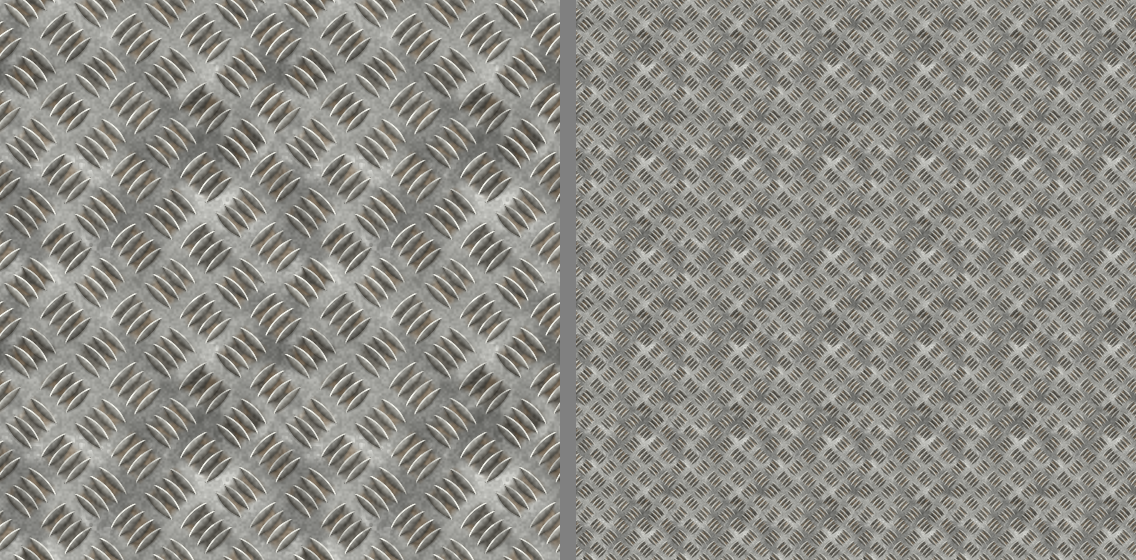
Left: one tile. Right: repeated 3 by 3.
Give the GLSL for this texture, as a Shadertoy shader.

```glsl
// Worn steel tread plate: two interleaved lattices of four lens-shaped bars,
// crossed at right angles, with grime between the bars and bright upper rims.
// Wrapped value noise adds stains, scuffs and grain, so the sheet tiles.

const float CELLS = 8.0;        // cells across and down, one group of each slant
const float WEAR_PERIOD = 4.0;  // cells after which the wear repeats
const int BARS = 4;             // bars in a group
const float SPACING = 0.168;    // all lengths below are in cells
const float HALF_LENGTH = 0.26;
const float BULGE_TOP = 0.052;
const float BULGE_BOTTOM = 0.062;
const float RIM_WIDTH = 0.022;
const vec2 CENTRE_FALLING = vec2(0.44, 0.96);
const vec2 CENTRE_RISING = vec2(0.93, 0.46);
const vec3 PLATE = vec3(0.635, 0.637, 0.618);
const vec3 GRIME = vec3(0.385, 0.367, 0.332);
const vec3 RUST = vec3(0.49, 0.425, 0.345);
const vec3 BAR_DARK = vec3(0.325, 0.316, 0.29);
const vec3 BAR_LIGHT = vec3(0.57, 0.568, 0.545);
const vec3 RIM = vec3(0.95, 0.95, 0.92);

float hash(vec2 p) {
    vec3 h = fract(vec3(p.xyx) * 0.1031);
    h += dot(h, h.yzx + 33.33);
    return fract((h.x + h.y) * h.z);
}

// Value noise with "scale" lattice points per cell, wrapped at WEAR_PERIOD.
float noise(vec2 p, float scale, float seed) {
    float period = WEAR_PERIOD * scale;
    vec2 x = p * scale;
    vec2 a = mod(floor(x), period);
    vec2 b = mod(a + 1.0, period);
    vec2 f = fract(x);
    f = f * f * (3.0 - 2.0 * f);
    return mix(mix(hash(a + seed), hash(vec2(b.x, a.y) + seed), f.x),
               mix(hash(vec2(a.x, b.y) + seed), hash(b + seed), f.x), f.y);
}

float fbm(vec2 p, float scale, float seed) {
    float sum = 0.0, weight = 0.5;
    for (int i = 0; i < 4; i++) {
        sum += weight * noise(p, scale, seed + float(i) * 17.0);
        scale *= 2.0;
        weight *= 0.5;
    }
    return sum / 0.9375;
}

// Bare metal: broad stains, pale scuffs and dark smudges.
vec3 plateColor(vec2 p) {
    vec3 color = PLATE + 0.20 * (fbm(p, 1.0, 11.0) - 0.5);
    float scuff = smoothstep(0.52, 0.78, fbm(p, 2.0, 83.0));
    float speckle = smoothstep(0.45, 0.8, noise(p, 20.0, 131.0));
    color += scuff * (0.06 + 0.12 * speckle);
    color *= 1.0 - 0.28 * smoothstep(0.56, 0.8, fbm(p, 1.0, 157.0));
    return color;
}

// One lattice of bar groups; "along" is the unit direction of the bars.
void drawGroups(inout vec3 color, vec2 p, vec2 centre, vec2 along, float seed, float px) {
    vec2 id = floor(p - centre + 0.5);
    vec2 local = p - centre - id;
    id = mod(id, WEAR_PERIOD) + seed;
    local += 0.02 * (vec2(hash(id + 3.0), hash(id + 7.0)) - 0.5);
    vec2 q = vec2(dot(local, along), dot(local, vec2(-along.y, along.x)));

    // Grime caught around and between the bars
    float dirt = hash(id + 19.0);
    float blotch = fbm(p, 4.0, seed + 41.0);
    vec2 outside = abs(q) - vec2(0.17, 0.25);
    float box = length(max(outside, 0.0)) + min(max(outside.x, outside.y), 0.0);
    float halo = 1.0 - smoothstep(-0.05, 0.09, box + 0.10 * (blotch - 0.5));
    vec3 soil = mix(GRIME, RUST, smoothstep(0.42, 0.72, noise(p, 7.0, seed + 59.0)));
    soil *= 1.12 - 0.25 * dirt + 0.35 * (blotch - 0.5);
    color = mix(color, soil, halo * (0.70 + 0.25 * dirt));

    // Raised bars: lens between two arcs, lit from above
    for (int i = 0; i < BARS; i++) {
        vec2 barId = id + float(i) * vec2(13.0, 29.0);
        float shift = 0.018 * (hash(barId + 5.0) - 0.5);
        float y = q.y - (float(i) - 0.5 * float(BARS - 1)) * SPACING - shift;
        float t = q.x / (HALF_LENGTH * (0.94 + 0.12 * hash(barId + 9.0)));
        float arc = 1.0 - t * t;
        float top = y - BULGE_TOP * arc;
        float bottom = -BULGE_BOTTOM * arc - y;
        float lens = max(top, bottom);
        float ends = 1.0 - smoothstep(0.92, 1.06, abs(t));

        // Contact shadow below the lower arc
        color *= 1.0 - 0.22 * ends * (1.0 - smoothstep(0.0, 0.035, abs(bottom)));

        float height = clamp((y + BULGE_BOTTOM * arc)
            / max((BULGE_TOP + BULGE_BOTTOM) * arc, 0.01), 0.0, 1.0);
        vec3 body = mix(BAR_DARK, BAR_LIGHT, smoothstep(0.0, 0.75, height));
        body *= 0.90 + 0.22 * hash(barId + 15.0) + 0.35 * (blotch - 0.5);
        color = mix(color, body, 1.0 - smoothstep(-0.5 * px, 0.5 * px, lens));

        // Polished rim, worn unevenly along its length
        float rim = 1.0 - smoothstep(-0.5 * px, 0.5 * px, abs(top + 0.4 * RIM_WIDTH) - 0.5 * RIM_WIDTH);
        float polish = 0.55 + 0.45 * smoothstep(0.2, 0.65, noise(p, 9.0, seed + 71.0));
        polish *= 0.75 + 0.25 * hash(barId + 21.0);
        color = mix(color, RIM, rim * ends * polish);
    }
}

void mainImage(out vec4 fragColor, in vec2 fragCoord) {
    vec2 p = fragCoord / iResolution.xy * CELLS;
    float px = CELLS / min(iResolution.x, iResolution.y);
    float slant = sqrt(0.5);

    vec3 color = plateColor(p);
    drawGroups(color, p, CENTRE_FALLING, vec2(slant, -slant), 101.0, px);
    drawGroups(color, p, CENTRE_RISING, vec2(slant, slant), 211.0, px);

    // Fine grain over everything
    color += 0.10 * (noise(p, 30.0, 5.0) - 0.5) + 0.06 * (noise(p, 14.0, 23.0) - 0.5);
    fragColor = vec4(clamp(color, 0.0, 1.0), 1.0);
}
```
